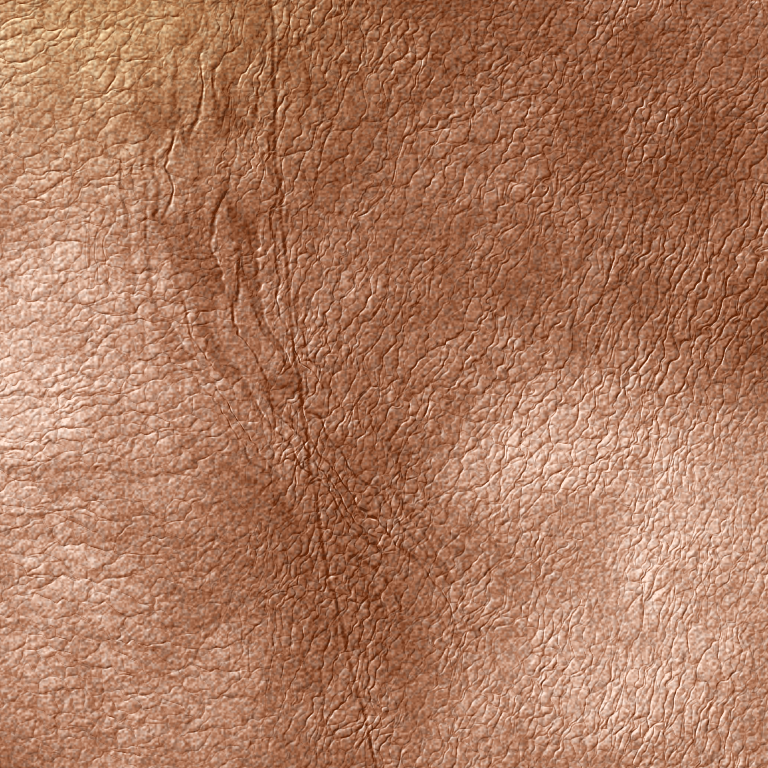
This texture is drawn by a WebGL 1 fragment shader. Its source:

```glsl
precision highp float;
// Creased tan leather: pebbled grain, long folds and soft patches of sheen.
uniform vec2 u_resolution;

#define DARK vec3(0.47, 0.23, 0.11)
#define MID vec3(0.70, 0.47, 0.35)
#define LIGHT vec3(0.94, 0.80, 0.72)
#define OCHRE vec3(1.0, 1.01, 0.86)
#define LIGHT_DIR vec2(-0.70, 0.72)
#define RELIEF_STEP 0.0019
#define RELIEF_GAIN 0.70
#define CREASE_SHADE 0.20
#define FOLD_DEPTH 1.25
#define GRAIN 0.36

float hash(vec2 p) {
  return fract(sin(dot(p, vec2(127.1, 311.7))) * 43758.5453);
}

float noise(vec2 p) {
  vec2 i = floor(p), f = fract(p);
  f = f * f * (3.0 - 2.0 * f);
  return mix(mix(hash(i), hash(i + vec2(1.0, 0.0)), f.x),
             mix(hash(i + vec2(0.0, 1.0)), hash(i + 1.0), f.x), f.y);
}

vec2 noise2(vec2 p) {
  return vec2(noise(p), noise(p + 19.0)) - 0.5;
}

vec2 rotate(vec2 p, float angle) {
  float c = cos(angle), s = sin(angle);
  return vec2(c * p.x + s * p.y, c * p.y - s * p.x);
}

// Rounded pebbles: 0 in the creases between cells, rising towards 1 inside.
float pebbles(vec2 p, float sharpness) {
  vec2 cell = floor(p), f = fract(p);
  float nearest = 8.0, second = 8.0;
  for (int y = -1; y <= 1; y++) {
    for (int x = -1; x <= 1; x++) {
      vec2 g = vec2(float(x), float(y)), id = cell + g;
      float d = length(g + vec2(hash(id), hash(id + 37.3)) - f);
      second = min(second, max(nearest, d));
      nearest = min(nearest, d);
    }
  }
  return 1.0 - exp(-sharpness * (second - nearest));
}

// Level pebbles on the left, slanting narrow ones on the right.
float hide(vec2 p, float side, vec2 size, float sharpness) {
  float left = pebbles(rotate(p, 0.12) * vec2(38.0, 62.0) / size, sharpness);
  float right = pebbles(rotate(p, 1.15) * vec2(46.0, 88.0) / size, sharpness);
  return mix(left, right, side);
}

// Thin winding valleys where the noise crosses its middle value.
float valley(vec2 p) {
  return 1.0 - smoothstep(0.0, 0.36, abs(2.0 * noise(p) - 1.0));
}

float glow(vec2 p, vec2 centre, vec2 radius) {
  vec2 q = (p - centre) / radius;
  return exp(-dot(q, q));
}

float height(vec2 p) {
  vec2 bend = noise2(p * 4.0), ripple = noise2(p * 28.0);
  vec2 jitter = noise2(p * 110.0);
  vec2 q = p + 0.07 * bend + 0.014 * ripple + 0.008 * jitter;

  // Faint small pebbles, broken up by fewer and longer creases.
  float side = smoothstep(0.22, 0.42, p.x + 0.25 * bend.x);
  float h = hide(q, side, vec2(1.0), 3.2) * (0.15 + 0.8 * noise(p * 24.0));
  h += hide(q + 3.7, side, vec2(2.8, 1.9), 7.0) * (0.1 + noise(p * 13.0));

  // Band of folds that drifts right on its way down.
  float bandX = 0.28 + 0.32 * (1.0 - smoothstep(0.08, 0.68, p.y));
  float u = p.x - bandX + 0.03 * bend.y + 0.016 * ripple.x + 0.005 * jitter.x;
  float band = exp(-pow(u / 0.12, 2.0)) * smoothstep(0.08, 0.3, p.y);
  band *= 1.0 - 0.6 * smoothstep(0.8, 1.0, p.y);
  h -= FOLD_DEPTH * band * valley(vec2(u * 62.0, p.y * 9.0));

  // One long crease and the level wrinkles at lower left.
  float creaseX = 0.36 + 0.13 * (1.0 - p.y) * (1.0 - p.y);
  float crease = abs(p.x - creaseX + 0.016 * bend.x + 0.006 * ripple.x);
  h -= 0.7 * FOLD_DEPTH * (1.0 - smoothstep(0.0, 0.005, crease));
  float wrinkles = glow(p, vec2(0.05, 0.28), vec2(0.28, 0.34));
  h -= 0.5 * FOLD_DEPTH * wrinkles * valley(q * vec2(6.0, 27.0));
  return h + 0.55 * noise(p * 230.0);
}

// Broad light and shade over the hide.
float sheen(vec2 p) {
  float t = 0.45 + 0.22 * (noise(rotate(p, 0.7) * vec2(4.0, 9.0)) - 0.5);
  t += 0.34 * glow(p, vec2(0.0, 0.55), vec2(0.22, 0.36));
  t += 0.18 * glow(p, vec2(0.0, 0.15), vec2(0.25, 0.20));
  t += 0.12 * glow(p, vec2(0.10, 0.95), vec2(0.25, 0.15));
  t += 0.30 * glow(p, vec2(0.80, 0.37), vec2(0.22, 0.14));
  t += 0.22 * glow(p, vec2(0.88, 0.10), vec2(0.30, 0.17));
  t -= 0.24 * glow(p, vec2(0.75, 0.86), vec2(0.40, 0.24));
  t -= 0.24 * glow(p, vec2(0.45, 0.22), vec2(0.14, 0.28));
  return t - 0.26 * glow(p, vec2(1.0, 0.57), vec2(0.22, 0.09));
}

void main() {
  vec2 p = gl_FragCoord.xy / u_resolution;
  float h = height(p);
  float slope = h - height(p + LIGHT_DIR * RELIEF_STEP);
  float tone = sheen(p) + RELIEF_GAIN * slope;
  tone += CREASE_SHADE * (h - 0.95) + GRAIN * (noise(p * 380.0) - 0.5);
  tone = clamp(tone, -0.18, 1.15);
  vec3 colour = tone < 0.5 ? mix(DARK, MID, 2.0 * tone)
                           : mix(MID, LIGHT, 2.0 * tone - 1.0);
  // Fine greying, and an ochre cast in the upper left corner.
  float dull = 0.22 * smoothstep(0.4, 0.8, noise(p * 260.0 + 11.0));
  colour = mix(colour, vec3(dot(colour, vec3(0.33))), dull);
  colour *= mix(vec3(1.0), OCHRE, glow(p, vec2(0.15, 1.0), vec2(0.32, 0.20)));
  gl_FragColor = vec4(colour, 1.0);
}
```
